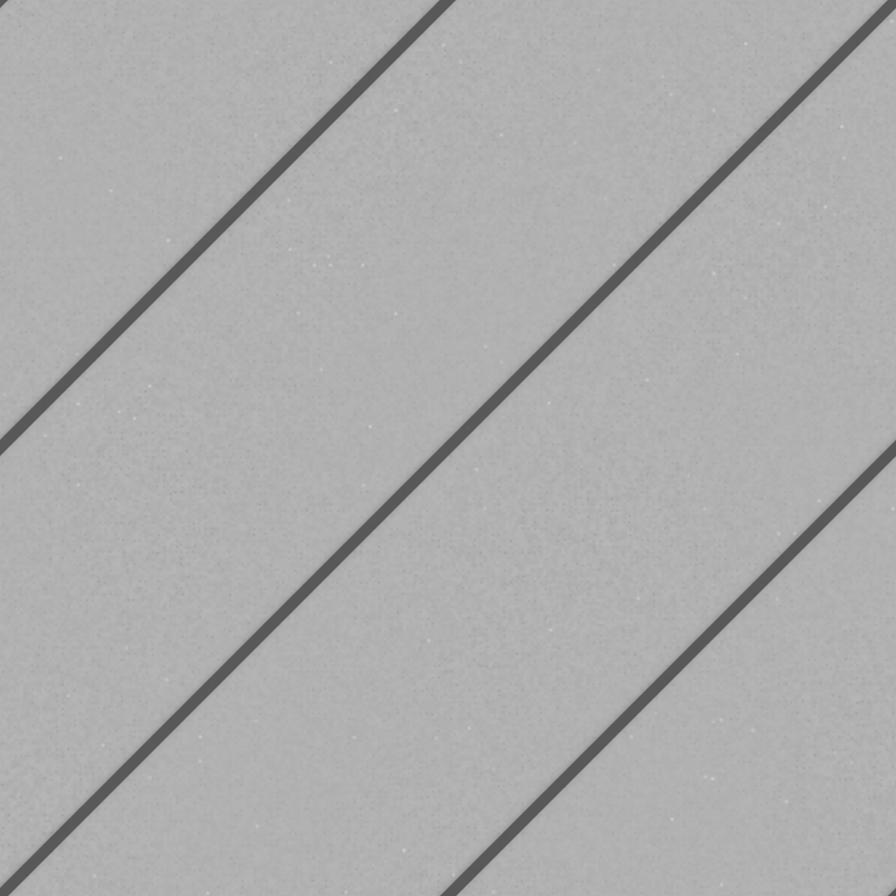
This texture is drawn by a Shadertoy shader. Its source:

```glsl
// Light grey fine-grained panels parted by dark diagonal grooves at 45 degrees.
// Grooves come from a wrapped distance to y - x; the grain is wrapped value noise
// plus cellular pits and flecks, so every edge continues the opposite one.

#define REPEATS 2.0          // grooves across and down
#define GROOVE_WIDTH 0.0127  // measured across the groove
#define SHADOW_REACH 0.0028  // falloff of the soft shade beside a groove
#define GRAIN_CELLS 288.0
#define GRAIN_STRENGTH 0.042
#define PIT_CELLS 150.0
#define PIT_SHARE 0.28
#define FLECK_CELLS 110.0
#define FLECK_SHARE 0.007
#define PANEL_COLOR vec3(0.694)
#define GROOVE_COLOR vec3(0.347)

const float TAU = 6.2831853;

// Integer hash of a cell, three values from 0 to 1
vec3 hashCell(vec2 cell, float cells, uint seed) {
    uvec2 c = uvec2(mod(cell, cells));
    uvec3 h = uvec3(c, seed) * 1664525u + 1013904223u;
    for (int i = 0; i < 2; i++) {
        h.x += h.y * h.z;
        h.y += h.z * h.x;
        h.z += h.x * h.y;
        h ^= h >> 16u;
    }
    return vec3(h & 65535u) / 65535.0;
}

// Value noise that wraps after a whole number of cells
float valueNoise(vec2 uv, float cells, uint seed) {
    vec2 p = uv * cells;
    vec2 cell = floor(p);
    vec2 f = smoothstep(0.0, 1.0, p - cell);
    float a = hashCell(cell, cells, seed).x;
    float b = hashCell(cell + vec2(1, 0), cells, seed).x;
    float c = hashCell(cell + vec2(0, 1), cells, seed).x;
    float d = hashCell(cell + vec2(1, 1), cells, seed).x;
    return mix(mix(a, b, f.x), mix(c, d, f.x), f.y);
}

// Soft dots, at most one in each cell, kept inside the cell
float specks(vec2 uv, float cells, float share, uint seed) {
    vec2 p = uv * cells;
    vec2 cell = floor(p);
    vec3 rnd = hashCell(cell, cells, seed);
    vec2 center = mix(vec2(0.35), vec2(0.65), rnd.xy);
    float present = step(rnd.z, share);
    float strength = 0.4 + 0.6 * rnd.z / share;
    return present * strength * (1.0 - smoothstep(0.08, 0.35, length(p - cell - center)));
}

// Broad patches where the grain is rougher, from layered sines
float roughness(vec2 uv) {
    float waves = sin(TAU * (uv.x + 2.0 * uv.y) + 1.3 * sin(TAU * uv.x))
                + sin(TAU * (2.0 * uv.x - uv.y) + 2.1);
    return 1.0 + 0.15 * waves;
}

void mainImage(out vec4 fragColor, in vec2 fragCoord) {
    vec2 uv = fragCoord / iResolution.xy;
    float pixel = 1.0 / min(iResolution.x, iResolution.y);

    // Panel surface: two sizes of grain, dark pits and rare light flecks
    float grain = 0.65 * valueNoise(uv, GRAIN_CELLS, 1u)
                + 0.35 * valueNoise(uv, GRAIN_CELLS * 0.5, 2u) - 0.5;
    float rough = roughness(uv);
    float shade = GRAIN_STRENGTH * rough * grain;
    shade -= 0.035 * rough * specks(uv, PIT_CELLS, PIT_SHARE, 3u);
    shade += 0.09 * specks(uv, FLECK_CELLS, FLECK_SHARE, 4u);
    vec3 color = PANEL_COLOR + shade;

    // Signed distance across the nearest groove, positive on its upper left
    float across = fract((uv.y - uv.x) * REPEATS + 0.5) - 0.5;
    across /= REPEATS * sqrt(2.0);
    float edge = abs(across) - 0.5 * GROOVE_WIDTH;

    // Soft shade beside the groove, stronger on the upper left
    float shadow = exp(-max(edge, 0.0) / SHADOW_REACH);
    color *= 1.0 - shadow * (across > 0.0 ? 0.16 : 0.08);

    // Groove with smooth edges and a trace of the grain
    float groove = 1.0 - smoothstep(-0.8 * pixel, 0.8 * pixel, edge);
    color = mix(color, GROOVE_COLOR + 0.25 * shade, groove);

    fragColor = vec4(color, 1.0);
}
```
